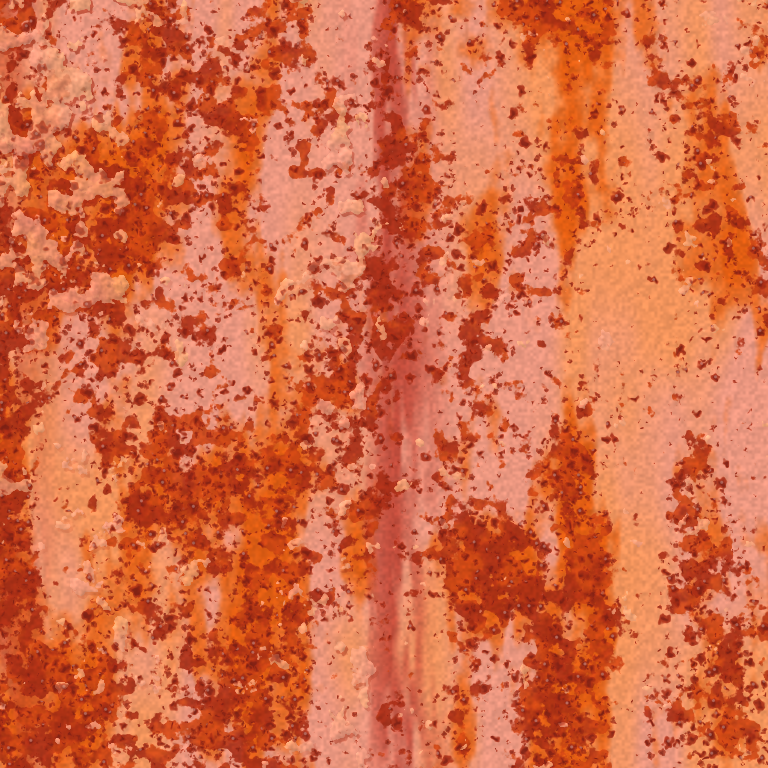
Give the GLSL for this texture, as a Shadertoy shader.

```glsl
// Rusting painted metal: peach and pink paint with vertical orange and crimson
// stains, clustered rust blotches, cellular pits with glints, and peeling flakes.
// Layered value noise drives one rust density field shared by all the layers.
const vec3 PEACH       = vec3(0.95, 0.58, 0.36);
const vec3 PINK        = vec3(0.92, 0.59, 0.50);
const vec3 ORANGE      = vec3(0.90, 0.42, 0.15);
const vec3 DEEP_ORANGE = vec3(0.88, 0.35, 0.05);
const vec3 CRIMSON     = vec3(0.73, 0.25, 0.19);
const vec3 RUST        = vec3(0.80, 0.27, 0.08);
const vec3 RUST_DARK   = vec3(0.65, 0.17, 0.08);
const vec3 PIT         = vec3(0.48, 0.12, 0.08);
const vec3 GLINT       = vec3(0.76, 0.52, 0.48);
const vec3 FLAKE       = vec3(0.92, 0.64, 0.44);
const float RUST_AMOUNT  = 0.38;
const float BLOTCH_SCALE = 58.0;
const float PIT_SCALE    = 64.0;
const float FLAKE_SCALE  = 38.0;
const float GRAIN        = 0.13;

float hash(vec2 p) {
    vec3 q = fract(vec3(p.xyx) * 0.1031);
    q += dot(q, q.yzx + 33.33);
    return fract((q.x + q.y) * q.z);
}

float noise(vec2 p) {
    vec2 i = floor(p), f = fract(p);
    f = f * f * (3.0 - 2.0 * f);
    return mix(mix(hash(i), hash(i + vec2(1, 0)), f.x),
               mix(hash(i + vec2(0, 1)), hash(i + vec2(1, 1)), f.x), f.y);
}

float fbm(vec2 p) {
    float sum = 0.0, amp = 0.53;
    for (int i = 0; i < 4; i++, amp *= 0.5) {
        sum += amp * noise(p);
        p = mat2(0.8, 0.6, -0.6, 0.8) * p * 2.03 + 17.3;
    }
    return sum;
}

// Noise kept unrotated so that stretched runs stay vertical
float streaks(vec2 p) {
    return 0.5 * noise(p) + 0.3 * noise(p * vec2(2.3, 1.9) + 31.0)
         + 0.2 * noise(p * vec2(5.1, 3.7) + 57.0);
}

float bump(float x, float center, float width) {
    float t = (x - center) / width;
    return exp(-t * t);
}

// Ragged pits, one per cell: x = body, y = dark core, z = glint
vec3 pits(vec2 p, float density) {
    vec2 ragged = p + 0.5 * (vec2(noise(p * 3.1), noise(p * 3.1 + 40.0)) - 0.5);
    vec3 result = vec3(0.0);
    for (int y = -1; y <= 1; y++)
    for (int x = -1; x <= 1; x++) {
        vec2 id = floor(p) + vec2(x, y);
        vec2 center = id + 0.1 + 0.8 * vec2(hash(id + 3.7), hash(id + 71.3));
        float chance = hash(id + 137.9), size = hash(id + 211.1);
        float radius = mix(0.2, 0.52, size * size)
                     * smoothstep(chance - 0.12, chance + 0.12, density);
        float d = length(ragged - center);
        float body = (1.0 - smoothstep(radius - 0.1, radius + 0.1, d)) * step(0.08, radius);
        float core = (1.0 - smoothstep(0.2 * radius, 0.75 * radius + 0.01, d)) * step(0.15, radius);
        float spark = 1.0 - smoothstep(0.06, 0.19, length(p - center - vec2(-0.06, 0.12)));
        result = max(result, vec3(body, core, spark * body * step(0.6, hash(id + 307.0))));
    }
    return result;
}

void mainImage(out vec4 fragColor, in vec2 fragCoord) {
    vec2 uv = fragCoord / iResolution.xy;
    vec2 p = uv + vec2(0.025 * (fbm(uv * vec2(9.0, 5.0)) - 0.5), 0.0);
    // Broad regions: crimson run in the middle, rusty left, cleaner right
    float run = bump(p.x, 0.51 + 0.03 * (noise(vec2(2.0, uv.y * 4.0)) - 0.5), 0.045);
    float drip = bump(p.x, 0.75, 0.05);
    float region = 0.22 * run + 0.16 * drip + 0.18 * bump(p.x, 0.18, 0.12)
                 + 0.2 * bump(p.x, 0.0, 0.05) + 0.1 * bump(uv.y, 0.35, 0.12)
                 - 0.16 * smoothstep(0.5, 1.0, uv.x);
    float runs = streaks(p * vec2(13.0, 3.2) + 5.0);
    float clusters = fbm(uv * vec2(11.0, 8.0) + 23.0);
    float density = clamp(RUST_AMOUNT + region + 1.1 * (runs - 0.5) + 1.7 * (clusters - 0.5), 0.0, 1.0);
    // Faded paint and stains
    float fade = streaks(p * vec2(6.0, 2.5) + 81.0) + 0.12 * run - 0.1 * drip;
    vec3 color = mix(PEACH, PINK, smoothstep(0.38, 0.64, fade));
    float stain = streaks(p * vec2(19.0, 4.0) + 112.0) + 0.5 * (density - 0.45)
                + 0.3 * (fbm(uv * 30.0) - 0.5) + 0.12 * drip;
    color = mix(color, ORANGE, 0.92 * smoothstep(0.44, 0.66, stain));
    color = mix(color, DEEP_ORANGE, 0.8 * smoothstep(0.62, 0.85, stain + 0.1 * drip));
    float red = run + 0.6 * bump(p.x, 0.0, 0.06);
    float redness = red * smoothstep(0.32, 0.6, streaks(p * vec2(26.0, 5.0) + 9.0));
    color = mix(color, CRIMSON, 0.85 * min(redness, 1.0));
    // Rust blotches and pits
    float blotch = smoothstep(-0.03, 0.07, fbm(uv * BLOTCH_SCALE) - 0.5 + 0.45 * (density - 0.6));
    vec3 coarse = pits(uv * PIT_SCALE, density * 0.75);
    vec3 fine = pits(uv * PIT_SCALE * 1.75 + 43.0, density * 0.6);
    float tone = smoothstep(0.36, 0.64, fbm(uv * 45.0 + 150.0) + 0.12 * red);
    color = mix(color, mix(RUST, RUST_DARK, tone), 0.88 * blotch);
    color = mix(color, RUST_DARK, 0.85 * max(coarse.x, 0.8 * fine.x));
    color = mix(color, PIT, 0.75 * max(coarse.y, 0.7 * fine.y));
    color = mix(color, GLINT, 0.65 * coarse.z);
    // Peeling flakes over the rust, lit from the upper left, with thin shadows
    vec2 light = vec2(-0.003, 0.004);
    float peel = fbm(uv * FLAKE_SCALE + 61.0), peelLit = fbm((uv + light) * FLAKE_SCALE + 61.0);
    float zone = min(1.0, bump(uv.x, 0.06, 0.12) * smoothstep(0.45, 0.8, uv.y)
               + 0.75 * bump(p.x, 0.45, 0.045) + 0.35 * bump(uv.x, 0.14, 0.08));
    float level = 0.74 - 0.2 * zone;
    float flake = smoothstep(level, level + 0.025, peel);
    float shadow = smoothstep(level - 0.02, level + 0.03, peelLit) * (1.0 - flake);
    color = mix(color, RUST_DARK, 0.6 * shadow * zone);
    vec3 chip = mix(FLAKE, PINK, noise(uv * 25.0)) * (1.0 + 1.2 * (peel - peelLit));
    color = mix(color, chip, 0.75 * flake * (1.0 - 0.6 * coarse.x));
    // Surface relief and grain
    float relief = noise(uv * 130.0) - noise((uv + 0.5 * light) * 130.0);
    color *= 1.0 + GRAIN * (relief + noise(uv * 260.0 + 7.0) - 0.5);
    fragColor = vec4(clamp(color, 0.0, 1.0), 1.0);
}
```
